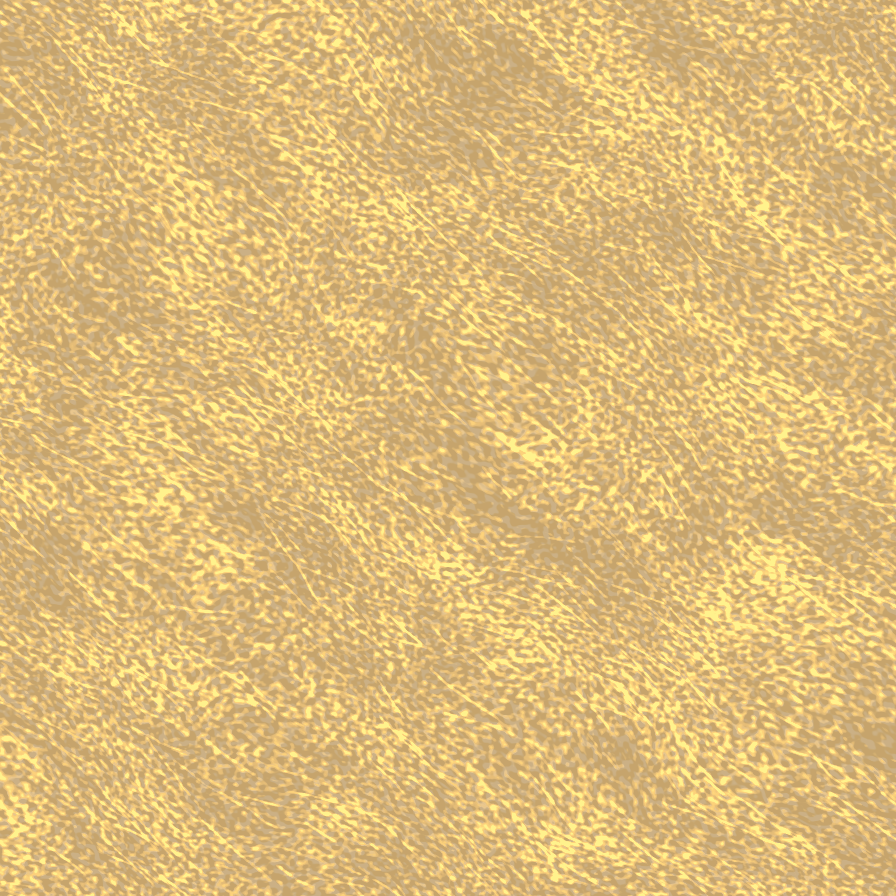
This texture is drawn by a Shadertoy shader. Its source:

```glsl
#define GRAIN_ANGLE -0.64
#define GRAIN_FREQ vec2(88.0, 165.0)
#define GRAIN_CONTRAST 2.7
#define PATCH_DEPTH 1.3
#define SCRATCH_LAYERS 9
#define SCRATCH_CELL vec2(0.20, 0.05)
#define SCRATCH_WIDTH 0.0023
#define SCRATCH_GAIN 2.1
#define SHADE vec3(0.775, 0.645, 0.425)
#define GOLD vec3(0.90, 0.74, 0.465)
#define BRIGHT vec3(0.99, 0.82, 0.48)
#define GLINT vec3(1.0, 0.95, 0.55)

float hash(vec2 p) {
    return fract(sin(dot(p, vec2(127.1, 311.7))) * 43758.5453);
}

// Coordinates along and across a direction
vec2 alongAcross(vec2 p, float angle) {
    float c = cos(angle), s = sin(angle);
    return vec2(c * p.x + s * p.y, c * p.y - s * p.x);
}

float cornerSlope(vec2 cell, vec2 offset) {
    float a = 6.2832 * hash(cell);
    return dot(vec2(cos(a), sin(a)), offset);
}

// Gradient noise, centred on zero
float noise(vec2 p) {
    vec2 i = floor(p), f = p - i;
    vec2 u = f * f * f * (f * (f * 6.0 - 15.0) + 10.0);
    vec2 e = vec2(1.0, 0.0);
    return mix(mix(cornerSlope(i, f), cornerSlope(i + e, f - e), u.x),
               mix(cornerSlope(i + e.yx, f - e.yx), cornerSlope(i + 1.0, f - 1.0), u.x), u.y);
}

// One bent, tapered scratch per cell of a tilted grid
float scratchLayer(vec2 p, float layer) {
    float tilt = 0.75 * (hash(vec2(layer, 3.7)) - 0.5);
    vec2 size = SCRATCH_CELL * mix(0.55, 1.25, hash(vec2(layer, 8.1)));
    vec2 q = alongAcross(p, GRAIN_ANGLE + tilt) / size + layer * vec2(5.37, 9.71);
    vec2 id = floor(q), f = q - id - 0.5;
    vec2 seed = id + layer * 19.0;
    float shift = 0.4 * (hash(seed) - 0.5);
    float slope = 0.7 * (hash(seed + 31.3) - 0.5);
    float bend = 0.7 * (hash(seed + 57.9) - 0.5);
    float reach = mix(0.15, 0.49, hash(seed + 73.1));
    float strength = hash(seed + 91.7);
    float dist = abs(f.y - shift - slope * f.x - bend * f.x * f.x) * size.y;
    float taper = 1.0 - smoothstep(0.5, 1.0, abs(f.x) / reach);
    return strength * strength * taper * (1.0 - smoothstep(0.2, 1.0, dist / SCRATCH_WIDTH));
}

void mainImage(out vec4 fragColor, in vec2 fragCoord) {
    vec2 p = fragCoord / iResolution.y;

    // Gentle warp lets the grain direction wander
    vec2 w = p + 0.035 * vec2(noise(p * 4.0 + 7.3), noise(p * 4.0 + 41.9));
    w += 0.004 * vec2(noise(p * 21.0 + 3.1), noise(p * 21.0 + 63.7));
    vec2 q = alongAcross(w, GRAIN_ANGLE);

    // Fine crinkles at crossing angles
    float grain = noise(q * GRAIN_FREQ + 13.0);
    grain += 0.9 * noise(alongAcross(w, GRAIN_ANGLE + 0.4) * GRAIN_FREQ * 1.1 + 87.0);
    grain += 0.8 * noise(alongAcross(w, GRAIN_ANGLE - 0.9) * 165.0 + 151.0);

    // Broad smooth areas and worn bands
    float patches = noise(q * vec2(5.0, 11.0) + 23.0) + 0.8 * noise(q * vec2(14.0, 34.0) + 5.0);
    float level = grain * GRAIN_CONTRAST * (1.0 + 0.5 * patches) + PATCH_DEPTH * patches - 0.1;

    // Scratches catch the light
    float scratch = 0.0;
    for (int i = 0; i < SCRATCH_LAYERS; i++) {
        scratch = max(scratch, scratchLayer(w, float(i) + 1.0));
    }
    level += SCRATCH_GAIN * scratch;

    // Metal tones from shade to glint
    vec3 color = mix(SHADE, GOLD, smoothstep(-0.5, 0.45, level));
    color = mix(color, BRIGHT, smoothstep(0.5, 1.15, level));
    color = mix(color, GLINT, smoothstep(1.2, 1.9, level));

    // Pale grey bloom between the ridges
    float bloom = smoothstep(-0.05, 0.25, noise(q * vec2(110.0, 150.0) + 211.0));
    color += vec3(0.02, 0.045, 0.095) * bloom * (1.0 - smoothstep(0.3, 1.1, level));

    fragColor = vec4(color, 1.0);
}
```
